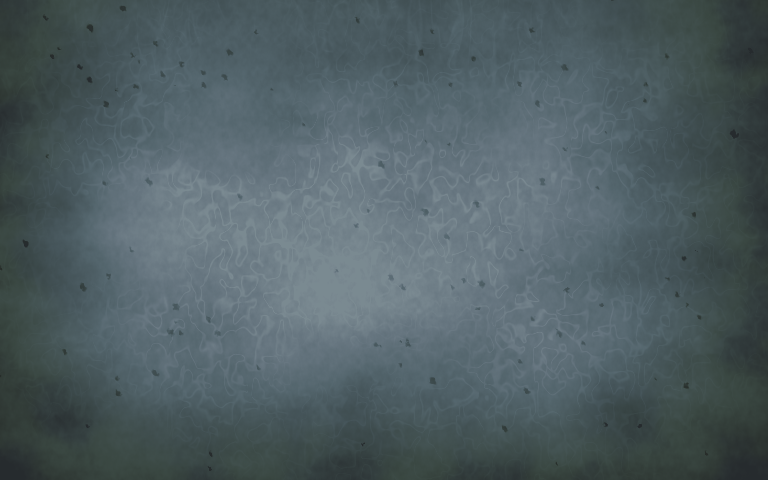
Write a Shadertoy shader that draws this texture.

```glsl
// Weathered slate-blue plaster: a soft lit centre fading to dark, mossy edges.
// A tone field (edge falloff, broad glows, layered noise, fine light veins and
// scattered dark pits) is mapped through a six-step colour ramp.

const vec3 RAMP[6] = vec3[6](
    vec3(0.15, 0.17, 0.18), vec3(0.22, 0.27, 0.27), vec3(0.27, 0.33, 0.35),
    vec3(0.33, 0.40, 0.43), vec3(0.40, 0.46, 0.50), vec3(0.48, 0.54, 0.57));
const vec3 MOSS_TINT = vec3(0.005, 0.008, -0.014);

const float BASE_TONE = 3.75;
const float CLOUD_AMOUNT = 1.5;
const float STREAK_AMOUNT = 0.7;
const float GRAIN_AMOUNT = 0.75;
const float VEIN_AMOUNT = 0.75;
const float PIT_DEPTH = 1.5;
const float PIT_CELLS = 52.0;

// Broad light and dark patches: centre xy, radius, tone change
const int PATCHES = 9;
const vec4 PATCH[PATCHES] = vec4[PATCHES](
    vec4(0.48, 0.45, 0.20, 0.95), vec4(0.17, 0.53, 0.14, 0.75),
    vec4(0.42, 0.35, 0.10, 0.35), vec4(0.66, 0.60, 0.12, 0.35),
    vec4(0.70, 0.25, 0.11, 0.45), vec4(0.41, 0.86, 0.08, -0.45),
    vec4(0.50, 0.19, 0.08, -0.40), vec4(0.73, 0.41, 0.08, -0.35),
    vec4(0.28, 0.33, 0.07, -0.40));

// Places where pits gather
const int CLUSTERS = 8;
const vec2 CLUSTER[CLUSTERS] = vec2[CLUSTERS](
    vec2(0.615, 0.40), vec2(0.514, 0.285), vec2(0.238, 0.323),
    vec2(0.234, 0.833), vec2(0.824, 0.80), vec2(0.777, 0.37),
    vec2(0.888, 0.423), vec2(0.195, 0.677));

float hash(vec2 p) {
    vec3 q = fract(p.xyx * 0.1031);
    q += dot(q, q.yzx + 33.33);
    return fract((q.x + q.y) * q.z);
}

float noise(vec2 p) {
    vec2 i = floor(p), f = fract(p);
    f = f * f * (3.0 - 2.0 * f);
    return mix(mix(hash(i), hash(i + vec2(1, 0)), f.x),
               mix(hash(i + vec2(0, 1)), hash(i + vec2(1, 1)), f.x), f.y);
}

float fbm(vec2 p) {
    float sum = 0.0, gain = 0.5;
    for (int i = 0; i < 5; i++) {
        sum += gain * noise(p);
        p = mat2(1.6, 1.2, -1.2, 1.6) * p + 17.3;
        gain *= 0.5;
    }
    return sum;
}

float glow(vec2 d, float radius) {
    return exp(-dot(d, d) / (radius * radius));
}

// Dark falloff on all four sides, gentlest along the top
float edgeFalloff(vec2 uv) {
    float sides = smoothstep(-0.08, 0.25, uv.x) * (1.0 - smoothstep(0.68, 1.10, uv.x));
    float bottom = smoothstep(-0.15, 0.40, uv.y);
    float top = 1.0 - 0.5 * smoothstep(0.60, 1.10, uv.y);
    return sides * bottom * top;
}

// Thin bright ridges of warped noise
float veins(vec2 p) {
    vec2 warp = vec2(noise(p * 0.7), noise(p * 0.7 + 41.0)) * 1.6;
    float ridge = 1.0 - abs(2.0 * noise(p + warp) - 1.0);
    return smoothstep(0.72, 1.0, ridge);
}

// Jittered small dark spots, denser inside the clusters
float pits(vec2 p, vec2 uv) {
    float density = 0.012 + 0.05 * smoothstep(0.6, 0.95, uv.y) * (1.0 - uv.x);
    for (int i = 0; i < CLUSTERS; i++) density += 0.28 * glow(uv - CLUSTER[i], 0.028);
    vec2 g = p * PIT_CELLS, cell = floor(g);
    float soft = PIT_CELLS / iResolution.y, mask = 0.0;
    for (int k = 0; k < 9; k++) {
        vec2 id = cell + vec2(k % 3, k / 3) - 1.0;
        vec2 d = g - id - vec2(hash(id + 3.1), hash(id + 8.7));
        d += 0.25 * (noise(g * 4.0) - 0.5);
        d = vec2(d.x + 0.4 * d.y, d.y * 0.8);
        float radius = mix(0.10, 0.32, hash(id + 21.0));
        float spot = 1.0 - smoothstep(radius - soft, radius + soft, length(d));
        mask = max(mask, spot * step(hash(id + 55.0), density));
    }
    return mask;
}

void mainImage(out vec4 fragColor, in vec2 fragCoord) {
    vec2 uv = fragCoord / iResolution.xy;
    vec2 p = fragCoord / iResolution.y;

    // Large lighting
    float light = edgeFalloff(uv);
    float tone = BASE_TONE * light;
    for (int i = 0; i < PATCHES; i++)
        tone += PATCH[i].w * glow(uv - PATCH[i].xy, PATCH[i].z);

    // Stains, horizontal streaks and fine grain
    float cloud = fbm(p * 7.0) - 0.48;
    tone += CLOUD_AMOUNT * cloud;
    tone += STREAK_AMOUNT * (fbm(p * vec2(3.0, 16.0) + 9.0) - 0.48);
    tone += GRAIN_AMOUNT * (0.4 + 0.6 * light) * (fbm(p * vec2(110.0, 85.0)) - 0.48);

    // Crackled surface, with long drips under the top edge
    float drips = smoothstep(0.80, 0.95, uv.y);
    float crackle = mix(veins(p * vec2(62.0, 48.0)), veins(p * vec2(42.0, 15.0)), 0.6 * drips);
    float rough = smoothstep(0.3, 0.6, fbm(p * 4.0 + 30.0)) * (1.0 - 0.6 * glow(uv - vec2(0.48, 0.42), 0.15));
    tone += VEIN_AMOUNT * light * rough * (crackle - 0.25);
    tone -= PIT_DEPTH * pits(p, uv);

    // Colour ramp and moss in the shaded parts
    tone = clamp(tone, 0.0, 4.999);
    int stepIndex = int(tone);
    vec3 color = mix(RAMP[stepIndex], RAMP[stepIndex + 1], fract(tone));
    color += MOSS_TINT * (1.0 - smoothstep(0.2, 0.7, light)) * smoothstep(-0.1, 0.15, cloud);
    fragColor = vec4(color, 1.0);
}
```
